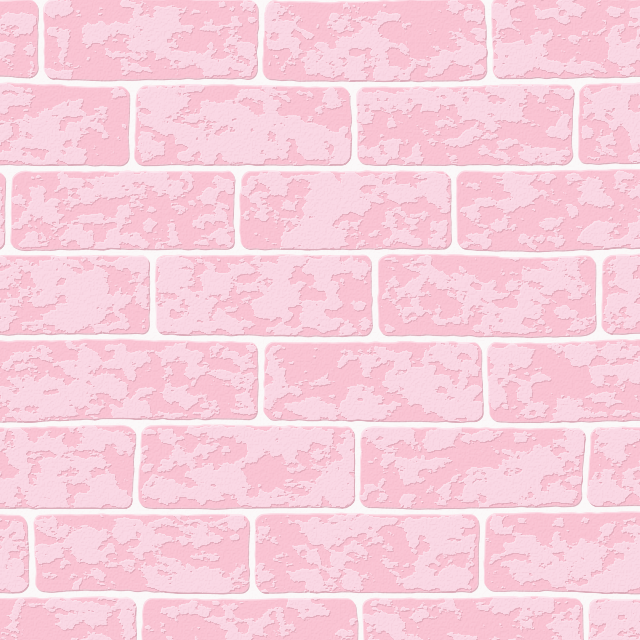
Reproduce this texture procedurally as a WebGL 2 fragment shader.

```glsl
#version 300 es
precision highp float;
// Pink brick wall with flaking pale paint, white mortar and a soft embossed relief.

#define ROW_PITCH 0.1336   // height of a course
#define ROW_OFFSET 0.0066  // part of the first course above the canvas
#define BRICK_PITCH 0.349  // joint to joint
#define JOINT_JITTER 0.014
#define MORTAR_HALF vec2(0.0050, 0.0052)
#define CORNER 0.015
#define WAVINESS 0.009
#define PAINT_BIAS 0.025   // higher covers more of the brick
#define EMBOSS_STEP 0.0018
#define GRAIN 0.22

uniform vec2 u_resolution;
out vec4 fragColor;

const vec3 MORTAR = vec3(0.985, 0.975, 0.975);
const vec3 BRICK  = vec3(0.980, 0.765, 0.825);
const vec3 PAINT  = vec3(0.980, 0.845, 0.895);
const vec3 SHADOW = vec3(0.840, 0.630, 0.690);
const vec3 GLINT  = vec3(0.995, 0.930, 0.955);

// First joint of each course, from the top
const float ROW_START[8] = float[8](0.064, 0.209, 0.017, 0.237, 0.411, 0.212, 0.050, 0.216);
const int LONG_ROW = 4;    // this course begins with a longer brick

float hash(vec2 p) {
    vec3 q = fract(p.xyx * 0.1031);
    q += dot(q, q.yzx + 33.33);
    return fract((q.x + q.y) * q.z);
}

float noise(vec2 p) {
    vec2 i = floor(p), f = fract(p);
    f = f * f * (3.0 - 2.0 * f);
    return mix(mix(hash(i), hash(i + vec2(1, 0)), f.x),
               mix(hash(i + vec2(0, 1)), hash(i + vec2(1, 1)), f.x), f.y);
}

// Layered noise centred on zero
float fbm(vec2 p, int octaves) {
    float sum = 0.0, weight = 0.5;
    for (int i = 0; i < octaves; i++) {
        sum += weight * (noise(p) - 0.5);
        p = mat2(1.6, 1.2, -1.2, 1.6) * p + 17.3;
        weight *= 0.55;
    }
    return sum;
}

float jointX(int row, float j) {
    float x = ROW_START[row] + j * BRICK_PITCH;
    x += JOINT_JITTER * (hash(vec2(j + 20.0, float(row) + 5.0)) - 0.5);
    return (row == LONG_ROW && j < 0.0) ? x - 0.25 * BRICK_PITCH : x;
}

float roundedBox(vec2 p, vec2 halfSize) {
    vec2 q = abs(p) - halfSize + CORNER;
    return length(max(q, 0.0)) + min(max(q.x, q.y), 0.0) - CORNER;
}

// Returns brick coverage, paint coverage and relief height
vec3 surface(vec2 p, float pixel) {
    // Hand-laid wobble of the courses
    vec2 q = p + WAVINESS * (vec2(noise(p * 9.0 + 40.0), noise(p * vec2(6.0, 9.0))) - 0.5);
    float depth = 1.0 - q.y + ROW_OFFSET;
    int row = clamp(int(floor(depth / ROW_PITCH)), 0, 7);

    // Find the brick between its two joints
    float j = floor((q.x - ROW_START[row]) / BRICK_PITCH);
    if (q.x < jointX(row, j)) j -= 1.0;
    else if (q.x >= jointX(row, j + 1.0)) j += 1.0;
    float left = jointX(row, j), right = jointX(row, j + 1.0);

    vec2 local = vec2(q.x - 0.5 * (left + right), (float(row) + 0.5) * ROW_PITCH - depth);
    float edge = roundedBox(local, 0.5 * vec2(right - left, ROW_PITCH) - MORTAR_HALF);
    edge += 0.0022 * (noise(p * 75.0) - 0.5);
    float soft = max(0.7 * pixel, 0.0009);
    float brick = 1.0 - smoothstep(-soft, soft, edge);

    // Broad patches broken up by small flakes, different on each brick
    vec2 s = p + 7.0 * vec2(hash(vec2(j + 9.0, float(row))), hash(vec2(float(row), j + 31.0)));
    float field = 0.75 * fbm(s * vec2(13.0, 17.0), 3) + 0.85 * fbm(s * vec2(52.0, 72.0), 4);
    field += PAINT_BIAS - 0.16 * smoothstep(-0.010, 0.0, edge);
    float paint = brick * smoothstep(-0.022, 0.022, field);

    float grain = GRAIN * (0.3 + 0.7 * brick) * noise(p * 400.0);
    return vec3(brick, paint, brick * 0.8 + paint * 0.6 + grain);
}

void main() {
    vec2 p = gl_FragCoord.xy / u_resolution.y;
    float pixel = 1.0 / u_resolution.y;
    vec3 here = surface(p, pixel);
    vec3 toLight = surface(p + EMBOSS_STEP * vec2(-0.7, 1.0), pixel);

    vec3 color = mix(MORTAR, mix(BRICK, PAINT, here.y), here.x);

    // Light from the upper left
    float slope = here.z - toLight.z;
    color = mix(color, SHADOW, clamp(-slope, 0.0, 0.85));
    color = mix(color, GLINT, clamp(0.65 * slope, 0.0, 0.6));
    fragColor = vec4(color, 1.0);
}
```
